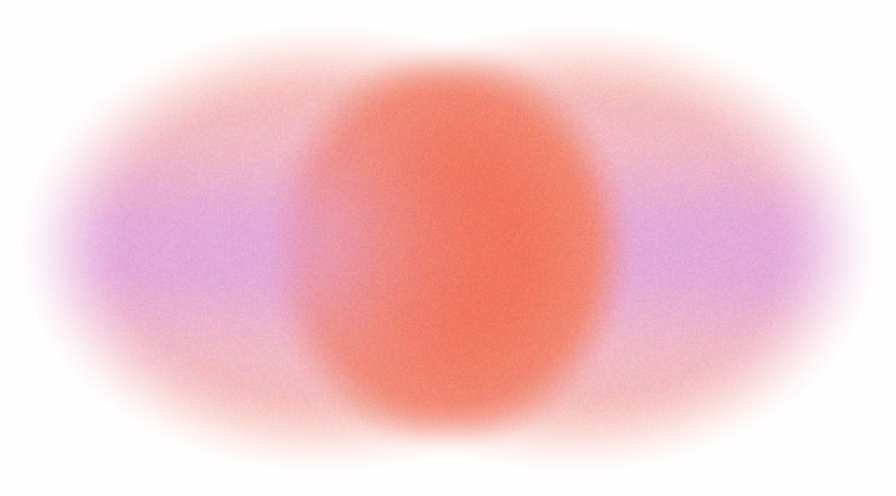
Write a Shadertoy shader that draws this background.

```glsl
// Two soft, overlapping ellipses banded from salmon to lilac, with a glowing
// coral disc where they cross. Each is a normalised ellipse distance turned
// into a blurred mask; a fine coloured grain covers the tinted area.

#define LOBE_OFFSET 0.253
#define LOBE_RADII vec2(0.599, 0.446)
#define LOBE_FADE vec2(0.65, 1.055)
#define DISC_RADII vec2(0.359, 0.394)
#define DISC_FADE vec2(0.76, 1.08)
#define BLOOM_CENTER vec2(-0.350, 0.015)
#define BLOOM_RADII vec2(0.230, 0.200)
#define GRAIN_ROWS 284.0
#define GRAIN_AMOUNT 0.050

const vec3 PAPER  = vec3(1.000, 0.998, 0.998);
const vec3 LILAC  = vec3(0.895, 0.665, 0.850);
const vec3 PINK   = vec3(0.945, 0.725, 0.775);
const vec3 SALMON = vec3(0.965, 0.745, 0.715);
const vec3 CORAL  = vec3(0.945, 0.460, 0.365);
const vec3 PEACH  = vec3(0.950, 0.560, 0.480);
const vec3 ORCHID = vec3(0.905, 0.610, 0.730);

// Sine-free hash: one cell to three values in 0..1
vec3 hash32(vec2 cell) {
    vec3 h = fract(cell.xyx * vec3(0.1031, 0.1030, 0.0973));
    h += dot(h, h.yxz + 33.33);
    return fract((h.xxy + h.yzz) * h.zyx);
}

// 1 inside the inner edge, falling smoothly to 0 at the outer edge
float softMask(float dist, vec2 fade) {
    return 1.0 - smoothstep(fade.x, fade.y, dist);
}

// Horizontal bands: lilac in the middle, then pink, then salmon
vec3 lobeColor(float height) {
    vec3 color = mix(LILAC, PINK, smoothstep(0.05, 0.52, height));
    return mix(color, SALMON, smoothstep(0.42, 0.85, height));
}

// Coral core, paler toward the rim, with an orchid bloom on the left
vec3 discColor(vec2 p, float dist) {
    vec3 color = mix(CORAL, PEACH, 0.8 * smoothstep(0.35, 0.95, dist));
    color = mix(color, PEACH, 0.6 * (1.0 - smoothstep(-0.30, 0.08, p.x)));
    vec2 b = (p - BLOOM_CENTER) / BLOOM_RADII;
    return mix(color, ORCHID, exp(-dot(b, b)));
}

void mainImage(out vec4 fragColor, in vec2 fragCoord) {
    // Centred coordinates, one unit per canvas height
    vec2 p = (fragCoord - 0.5 * iResolution.xy) / iResolution.y;

    // Mirroring in x gives the union of both lobes
    vec2 lobePos = vec2(abs(p.x) - LOBE_OFFSET, p.y) / LOBE_RADII;
    float lobes = softMask(length(lobePos), LOBE_FADE);
    vec3 color = mix(PAPER, lobeColor(abs(lobePos.y)), lobes);

    // Central disc
    float discDist = length(p / DISC_RADII);
    float disc = softMask(discDist, DISC_FADE);
    color = mix(color, discColor(p, discDist), disc);

    // Grain, fading out with the tint
    vec3 grain = hash32(floor(p * GRAIN_ROWS) + 1024.0) - 0.5;
    color += GRAIN_AMOUNT * grain * max(lobes, disc);

    fragColor = vec4(clamp(color, 0.0, 1.0), 1.0);
}
```
